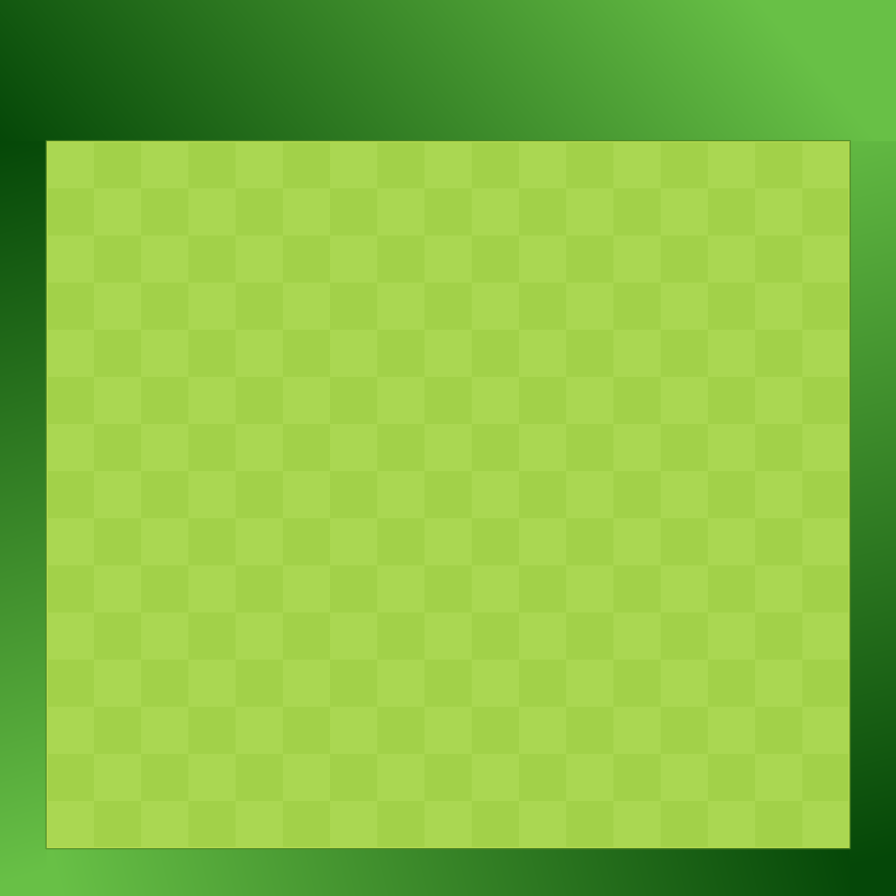
A WebGL 2 fragment shader for this background:

```glsl
#version 300 es
precision highp float;

#define BOARD_MIN vec2(0.0521, 0.0534)
#define BOARD_MAX vec2(0.9482, 0.8424)
#define CELLS vec2(17.0, 15.0)
#define LIGHT_CELL vec3(0.667, 0.845, 0.320)
#define DARK_CELL vec3(0.634, 0.820, 0.286)
#define FRAME_DARK vec3(0.020, 0.280, 0.030)
#define FRAME_LIGHT vec3(0.408, 0.753, 0.275)
#define RIM_DARK vec3(0.290, 0.500, 0.130)
#define RIM_LIGHT vec3(0.720, 0.860, 0.310)
#define RIM_WIDTH 0.0014

uniform vec2 u_resolution;
out vec4 outColor;

// Antialiased step across an edge
float edge(float distanceToEdge, float pixel) {
    return clamp(distanceToEdge / pixel + 0.5, 0.0, 1.0);
}

// Signed distance to an axis-aligned box, negative inside
float boxDistance(vec2 p, vec2 low, vec2 high) {
    vec2 q = abs(p - 0.5 * (low + high)) - 0.5 * (high - low);
    return length(max(q, 0.0)) + min(max(q.x, q.y), 0.0);
}

vec3 frameShade(float t) {
    return mix(FRAME_DARK, FRAME_LIGHT, clamp(t, 0.0, 1.0));
}

// Four bars, each with its own slanted linear gradient
vec3 frameColor(vec2 p, float pixel) {
    float drop = BOARD_MAX.y - p.y;
    vec3 topBar = frameShade((p.x - 0.85 * drop) / 0.98);
    vec3 leftBar = frameShade((drop + 0.30 * p.x) / 0.83);
    vec3 bottomBar = frameShade((0.945 - p.x + 0.25 * (BOARD_MIN.y - p.y)) / 0.89);
    vec3 rightBar = frameShade((p.y - 0.035 + 0.25 * (BOARD_MAX.x - p.x)) / 0.86);
    vec3 color = mix(leftBar, bottomBar, edge(p.x - BOARD_MIN.x, pixel));
    color = mix(color, rightBar, edge(p.x - BOARD_MAX.x, pixel));
    return mix(color, topBar, edge(-drop, pixel));
}

// Checkerboard with light cells in the corners
vec3 boardColor(vec2 p, float pixel) {
    vec2 cellSize = (BOARD_MAX - BOARD_MIN) / CELLS;
    vec2 cell = (p - BOARD_MIN) / cellSize;
    vec2 toLine = (0.5 - abs(fract(cell) - 0.5)) * cellSize;
    vec2 parity = 1.0 - 2.0 * mod(floor(cell), 2.0);
    vec2 wave = parity * clamp(2.0 * toLine / pixel, 0.0, 1.0);
    return mix(DARK_CELL, LIGHT_CELL, 0.5 + 0.5 * wave.x * wave.y);
}

void main() {
    vec2 p = gl_FragCoord.xy / u_resolution;
    float pixel = 1.0 / min(u_resolution.x, u_resolution.y);
    float d = boxDistance(p, BOARD_MIN, BOARD_MAX);

    // Thin dark outline around a pale inner rim
    vec3 color = frameColor(p, pixel);
    color = mix(color, RIM_DARK, 0.7 * edge(RIM_WIDTH - d, pixel));
    color = mix(color, RIM_LIGHT, edge(-d, pixel));
    color = mix(color, boardColor(p, pixel), edge(-d - RIM_WIDTH, pixel));

    outColor = vec4(color, 1.0);
}
```
